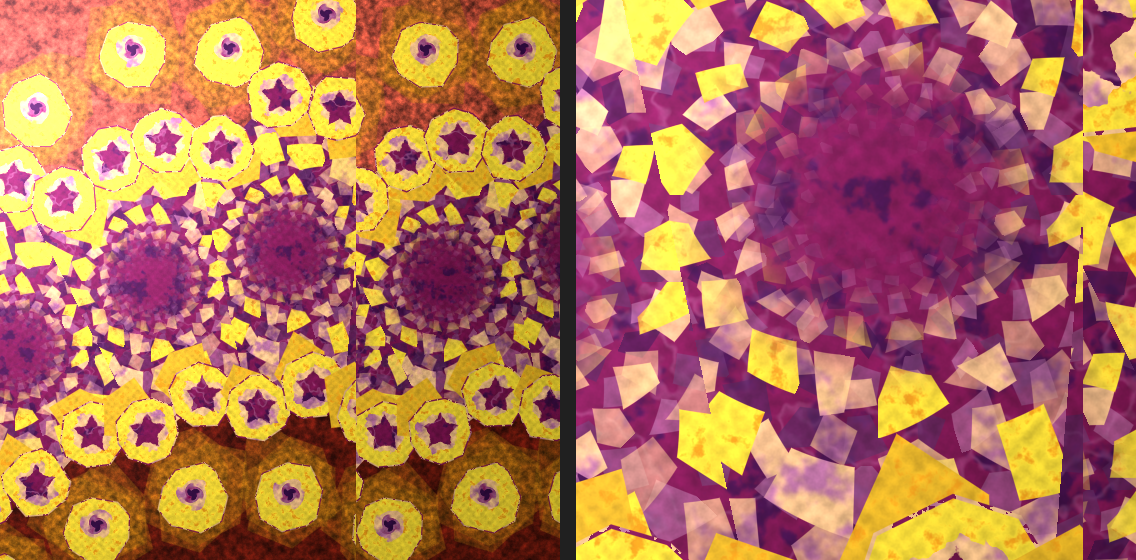
Left, the full canvas; right, a detail of the centre.
A WebGL 1 fragment shader for this pattern:

```glsl
precision highp float;
// A chain of plum hubs filled with log-polar shards, edged by rows of star
// flowers and outer rows of eyed blooms with translucent halos.
// Rows follow short polynomials; the strip restarts at a vertical seam.
uniform vec2 u_resolution;
const float PI = 3.14159;
const float SEAM = 0.635, PERIOD = 0.523;
const float STAR_SIZE = 0.054, BLOOM_SIZE = 0.057, HALO_SIZE = 0.08;
const vec3 YELLOW = vec3(1.0, 0.89, 0.20), GOLD = vec3(0.86, 0.57, 0.08);
const vec3 CREAM = vec3(0.96, 0.76, 0.53), MAUVE = vec3(0.70, 0.42, 0.60);
const vec3 PLUM = vec3(0.46, 0.07, 0.29), NAVY = vec3(0.19, 0.04, 0.25);
const vec3 RUST = vec3(0.66, 0.26, 0.18), UMBER = vec3(0.36, 0.08, 0.04);

float hash(vec2 p) {
  vec3 q = fract(p.xyx * 0.1031);
  q += dot(q, q.yzx + 33.33);
  return fract((q.x + q.y) * q.z);
}
float corner(vec2 cell, vec2 f, vec2 o) {
  float a = 2.0 * PI * hash(cell + o);
  return dot(vec2(cos(a), sin(a)), f - o);
}
float gradientNoise(vec2 p) {
  vec2 c = floor(p), f = fract(p), w = f * f * (3.0 - 2.0 * f);
  return mix(mix(corner(c, f, vec2(0)), corner(c, f, vec2(1, 0)), w.x),
             mix(corner(c, f, vec2(0, 1)), corner(c, f, vec2(1)), w.x), w.y);
}
float fbm(vec2 p) {
  float sum = 0.0, amp = 0.8;
  for (int i = 0; i < 4; i++) {
    sum += amp * gradientNoise(p);
    p = mat2(1.6, 1.2, -1.2, 1.6) * p + 7.3;
    amp *= 0.58;
  }
  return sum;
}
float fill(float d) {
  float soft = 0.8 / u_resolution.y;
  return 1.0 - smoothstep(-soft, soft, d);
}
void paint(inout vec3 col, vec3 ink, float d) { col = mix(col, ink, fill(d)); }

// Irregular convex polygon
float facet(vec2 p, float seed, float sides, float r, float vary) {
  float d = -1.0;
  for (int k = 0; k < 9; k++) {
    float n = float(k);
    if (n >= sides) break;
    float a = 2.0 * PI * (n + 0.5 * hash(vec2(seed, n))) / sides + seed;
    float reach = r * (1.0 + vary * (hash(vec2(n, seed + 5.0)) - 0.5));
    d = max(d, dot(p, vec2(cos(a), sin(a))) - reach);
  }
  return d;
}
float star(vec2 p, float r) {
  float m = abs(mod(atan(p.y, p.x) + 0.3, 0.4 * PI) - 0.2 * PI);
  return dot(length(p) * vec2(cos(m), sin(m)) - vec2(r, 0), vec2(0.503, 0.864));
}
// Row layouts; side is +1 for the upper edge, -1 for the lower
vec2 starCentre(float side, float i) {
  return side > 0.0 ? vec2(0.026 + 0.0967 * i - 0.021 * sin(PI * i / 6.0),
                           0.645 + 0.03 * i - 0.034 * cos(2.417 * i - 2.9))
    : vec2(0.065 + 0.099 * i, 0.154 + (0.06 - 0.0065 * i) * i - 0.018 * cos(PI * i));
}
vec2 bloomCentre(float side, float i) {
  return side > 0.0 ? vec2(0.237 + 0.1725 * i,
                           0.892 + (0.0534 - 0.0111 * i) * i + 0.02 * cos(PI * i))
    : vec2(0.173 + 0.172 * i, 0.0625 + (0.084 - 0.028 * i) * i);
}
// Shards growing with distance from the hub: coverage and tone
vec2 shards(vec2 v, float count, float size) {
  float r = length(v) + 0.0001, unit = 2.0 * PI / count;
  vec2 g = vec2(atan(v.y, v.x), log(r)) / unit + vec2(0, count * 0.37);
  vec2 id = vec2(mod(floor(g.x), count), floor(g.y) + count * 5.0);
  float tone = hash(id);
  vec2 f = fract(g) - 0.5 + 0.28 * (vec2(hash(id + 3.0), hash(id + 8.0)) - 0.5);
  return vec2(fill(facet(f, tone * 40.0, 4.0, size, 0.9) * unit * r), tone);
}

void main() {
  vec2 uv = gl_FragCoord.xy / u_resolution;
  vec2 p = uv - vec2(PERIOD * step(SEAM, uv.x), 0);
  float mottle = fbm(uv * 30.0), grain = fbm(uv * 85.0 + 9.0);
  float veins = 1.0 - smoothstep(0.0, 0.09, abs(fbm(uv * 17.0 + 4.0)));
  vec3 yellow = mix(YELLOW, GOLD, smoothstep(0.05, 0.55, grain + 0.4 * mottle));
  vec3 cream = mix(CREAM, MAUVE, smoothstep(0.0, 0.5, mottle));
  vec3 rim = mix(cream, PLUM, step(0.0, grain));

  // Plum ground and shards around the nearest hub
  vec2 v = vec2(9);
  for (int k = 0; k < 4; k++) {
    float i = float(k);
    vec2 q = p - vec2(0.026 + 0.2435 * i, 0.375 + (0.1595 - 0.0358 * i) * i);
    if (dot(q, q) < dot(v, v)) v = q;
  }
  float r = length(v);
  vec3 heart = mix(PLUM, NAVY, 0.85 * smoothstep(0.02, 0.4, mottle + 0.3 * grain));
  vec3 col = mix(heart, MAUVE, 0.3 * veins * smoothstep(0.02, 0.12, r));
  vec2 s = shards(v, 25.0, 0.30);
  col = mix(col, mix(NAVY, MAUVE, s.y), s.x * 0.65 * smoothstep(0.02, 0.09, r));
  s = shards(v, 20.0, 0.27);
  col = mix(col, cream, s.x * (0.4 + 0.6 * s.y) * smoothstep(0.04, 0.11, r));
  s = shards(v, 16.0, 0.29);
  col = mix(col, mix(cream, yellow, smoothstep(0.1, 0.5, s.y)), s.x * smoothstep(0.06, 0.13, r));

  // Outer bands, blooms and their halos
  float side = p.y > 0.48 ? 1.0 : -1.0;
  float along = side > 0.0 ? (p.x - 0.026) / 0.0967 : (p.x - 0.065) / 0.099;
  vec3 band = (side > 0.0 ? RUST : UMBER) * (1.0 + 0.7 * mottle + 0.5 * grain);
  paint(col, band, 0.018 - side * (p.y - starCentre(side, along).y));
  for (int k = 0; k < 5; k++) {
    float i = float(k) - 1.0;
    vec2 q = p - bloomCentre(side, i);
    for (int h = 0; h < 3; h++) {
      float n = float(h);
      float halo = facet(q + vec2(0.008, 0.012 * side) * (n - 0.4), 3.0 + i + 4.0 * n + side, 6.0, HALO_SIZE, 0.5);
      col = mix(col, GOLD * (0.85 + 0.4 * grain), 0.36 * fill(halo));
    }
    float d = facet(q + vec2(0, 0.008), 11.0 + i, 9.0, BLOOM_SIZE, 0.16);
    paint(col, rim, d - 0.002);
    paint(col, yellow, d);
    float eye = length(q) + 0.003 * sin(3.0 * atan(q.y, q.x) + 300.0 * length(q));
    paint(col, cream, eye - 0.026 - 0.008 * mottle);
    paint(col, mix(MAUVE, PLUM, 0.4 + grain), eye - 0.016);
    paint(col, NAVY, eye - 0.009);
  }
  // Star flowers with golden tails
  for (int k = 0; k < 8; k++) {
    float i = float(k) - 1.0;
    vec2 q = p - starCentre(side, i);
    paint(col, mix(GOLD, yellow, 0.5), facet(q - vec2(0.025, -0.032) * side, 21.0 + i, 5.0, 0.045, 0.5));
    float d = facet(q, 31.0 + i, 9.0, STAR_SIZE, 0.15);
    paint(col, rim, d - 0.0025);
    paint(col, yellow, d);
    paint(col, cream, length(q) - 0.035 - 0.02 * mottle);
    paint(col, mix(heart, MAUVE, 0.5 * veins), star(q, 0.034 + 0.008 * grain));
  }
  // Woven wear and light from the upper left
  float far = length(uv - vec2(0, 0.82));
  col *= 1.0 + 0.05 * sin(uv.x * 400.0) * sin(uv.y * 400.0) + 0.22 * grain;
  col *= mix(1.2, 0.78, smoothstep(0.1, 1.2, far));
  col += vec3(0.30, 0.22, 0.30) * exp(-4.5 * far * far);
  gl_FragColor = vec4(clamp(col, 0.0, 1.0), 1);
}
```
